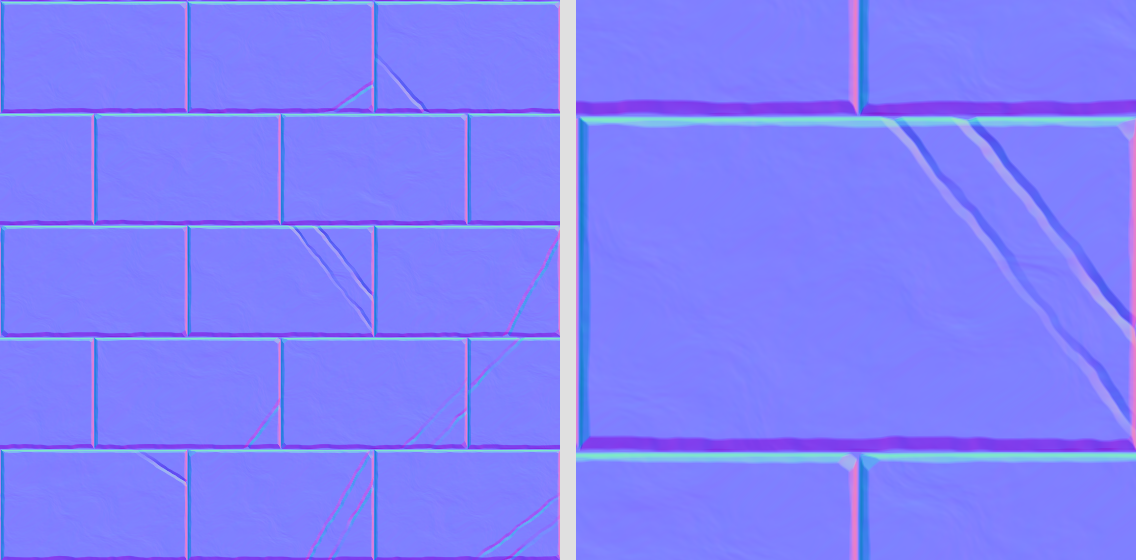
Left: the whole. Right: its middle third, enlarged.
This texture map is drawn by a WebGL 1 fragment shader. Its source:

```glsl
precision highp float;
// Tangent-space normal map of a worn running-bond brick wall with chipped edges and cracks.

uniform vec2 u_resolution;

const vec2 BRICKS = vec2(3.0, 5.0);     // bricks across and courses down
const vec2 ORIGIN = vec2(0.0015, -0.0025);
const float HALF_GAP = 0.0008;          // half the joint width, in canvas units
const float JOINT_FLOOR = -0.0044;
const float SOFT_SLOPE = 0.6;           // worn inner bevel
const float STEEP_SLOPE = 1.5;          // outer lip of the bevel
const float LIP_WIDTH = 0.0030;

float hash(vec2 p) {
    vec3 q = fract(p.xyx * vec3(0.1031, 0.1030, 0.0973));
    q += dot(q, q.yzx + 33.33);
    return fract((q.x + q.y) * q.z);
}

float noise(vec2 p) {
    vec2 cell = floor(p);
    vec2 f = fract(p);
    vec2 u = f * f * f * (f * (f * 6.0 - 15.0) + 10.0);
    float low = mix(hash(cell), hash(cell + vec2(1.0, 0.0)), u.x);
    float high = mix(hash(cell + vec2(0.0, 1.0)), hash(cell + vec2(1.0, 1.0)), u.x);
    return mix(low, high, u.y);
}

// Rotated octaves, with the broadest one held back.
float fbm(vec2 p) {
    float sum = 0.0;
    float gain = 0.2;
    for (int i = 0; i < 5; i++) {
        sum += gain * (noise(p) - 0.5);
        p = mat2(1.6, 1.2, -1.2, 1.6) * p + 7.3;
        gain *= 0.54;
    }
    return sum;
}

// Two-step bevel at distance d from one edge; width sets the soft part.
float bevel(float d, float width) {
    return min(SOFT_SLOPE * (d - width), STEEP_SLOPE * (d - LIP_WIDTH));
}

// Bevels on all four sides, with slightly ragged widths.
float edgeHeight(vec2 q, vec2 halfSize, vec2 seed) {
    float ragged = 0.74 + 0.34 * noise(q * 34.0 + seed) + 0.2 * noise(q * 95.0 + seed);
    float left = bevel(halfSize.x + q.x, 0.0052 * ragged);
    float right = bevel(halfSize.x - q.x, 0.0042 * ragged);
    float bottom = bevel(halfSize.y + q.y, 0.0074 * ragged);
    float top = bevel(halfSize.y - q.y, 0.0047 * ragged);
    return min(0.0, min(min(left, right), min(bottom, top)));
}

// Flat chip cut across the nearest corner.
float cornerHeight(vec2 q, vec2 halfSize, vec2 seed) {
    vec2 inset = halfSize - abs(q);
    float size = hash(seed + 3.0 * sign(q));
    float cut = mix(0.0065, 0.0130, size) + 0.004 * (noise(q * 80.0 + seed) - 0.5);
    return 0.42 * ((inset.x + inset.y) * 0.707 - cut);
}

// V-shaped groove at signed distance s from its centre line.
float groove(float s, float halfWidth, float depth) {
    return -depth * max(0.0, 1.0 - abs(s) / halfWidth);
}

// One or two parallel cracks that slice off a random corner of some bricks.
float crackHeight(vec2 q, vec2 halfSize, vec2 seed) {
    float present = step(hash(seed + 1.7), 0.6);
    float paired = step(hash(seed + 4.1), 0.4);
    vec2 corner = vec2(hash(seed + 8.3), hash(seed + 12.9));
    corner = 2.0 * step(0.5, corner) - 1.0;
    float angle = mix(0.5, 1.05, hash(seed + 15.2));
    vec2 across = vec2(cos(angle), sin(angle));
    float offset = mix(0.03, 0.09, hash(seed + 21.6));
    float s = dot(halfSize, across) - dot(q * corner, across) - offset;
    s += 0.004 * (noise(q * 40.0 + seed) - 0.5) + 0.0015 * (noise(q * 120.0 + seed) - 0.5);
    float fade = 0.3 + 0.7 * smoothstep(0.25, 0.65, noise(q * 18.0 + seed + 5.0));
    float first = groove(s, 0.0055, 0.0027);
    float second = paired * groove(s - 0.034, 0.0050, 0.0023);
    return present * fade * (first + second);
}

// Gentle chiselled unevenness of the face.
float faceHeight(vec2 q, vec2 seed) {
    vec2 p = q * vec2(15.0, 18.0) + seed;
    return 0.0032 * fbm(p + 0.6 * noise(p * 1.4 + 9.0));
}

float wallHeight(vec2 uv) {
    vec2 p = (uv - ORIGIN) * BRICKS;
    float course = mod(floor(p.y), BRICKS.y);
    p.x += 0.5 * mod(course, 2.0);
    vec2 id = vec2(mod(floor(p.x), BRICKS.x), course);
    vec2 seed = id * vec2(17.0, 29.0) + 50.0;
    vec2 q = (fract(p) - 0.5) / BRICKS;
    vec2 halfSize = 0.5 / BRICKS - HALF_GAP;
    float h = min(edgeHeight(q, halfSize, seed), cornerHeight(q, halfSize, seed));
    h += crackHeight(q, halfSize, seed) + faceHeight(q, seed);
    return max(h, JOINT_FLOOR);
}

void main() {
    vec2 uv = gl_FragCoord.xy / u_resolution;
    // Central differences spanning at least one pixel smooth every facet edge.
    vec2 e = max(vec2(0.001), 0.5 / u_resolution);
    vec2 dx = vec2(e.x, 0.0);
    vec2 dy = vec2(0.0, e.y);
    vec2 slope = vec2(wallHeight(uv + dx) - wallHeight(uv - dx),
                      wallHeight(uv + dy) - wallHeight(uv - dy)) / (2.0 * e);
    vec3 normal = normalize(vec3(-slope, 1.0));
    gl_FragColor = vec4(0.5 + 0.5 * normal, 1.0);
}
```
